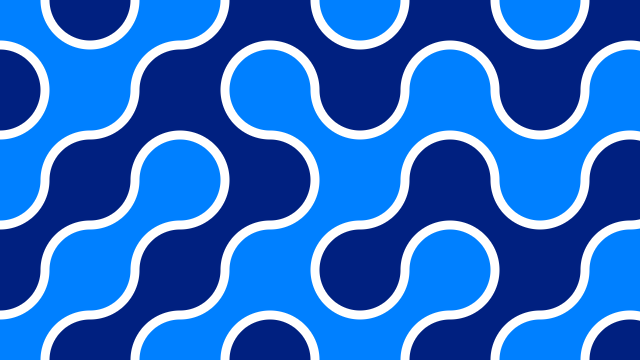
Write a Shadertoy shader that draws this pattern.

```glsl
const float TILES_DOWN = 4.0;
const float ARC_RADIUS = 0.5;    // in tiles
const float LINE_WIDTH = 0.1;    // in tiles
const float FLIP_CHANCE = 0.58;  // share of tiles with arcs at top left and bottom right
const vec3 LIGHT_BLUE = vec3(0.0, 0.5, 1.0);
const vec3 DARK_BLUE = vec3(0.0, 0.125, 0.5);
const vec3 LINE_WHITE = vec3(1.0);

float hash(vec2 cell) {
    vec3 p = fract(cell.xyx * vec3(0.1031, 0.1030, 0.0973) + 0.37);
    p += dot(p, p.yzx + 33.33);
    return fract((p.x + p.y) * p.z);
}

// Signed distance to the Truchet arcs: negative in light areas, positive in dark ones
float truchet(vec2 p) {
    vec2 cell = floor(p);
    vec2 local = p - cell;
    float flipped = step(hash(cell), FLIP_CHANCE);
    local.x = mix(local.x, 1.0 - local.x, flipped);
    float toArc = min(length(local), length(local - 1.0)) - ARC_RADIUS;

    // Grid corners alternate in colour, so the sides agree across tile edges
    float parity = mod(cell.x + cell.y + flipped, 2.0);
    return toArc * (1.0 - 2.0 * parity);
}

void mainImage(out vec4 fragColor, in vec2 fragCoord) {
    float pixel = TILES_DOWN / iResolution.y;
    float d = truchet(fragCoord * pixel);

    // Two-tone fill, then the outline on top
    vec3 color = mix(LIGHT_BLUE, DARK_BLUE, step(0.0, d));
    float line = clamp(0.5 - (abs(d) - 0.5 * LINE_WIDTH) / pixel, 0.0, 1.0);
    fragColor = vec4(mix(color, LINE_WHITE, line), 1.0);
}
```
